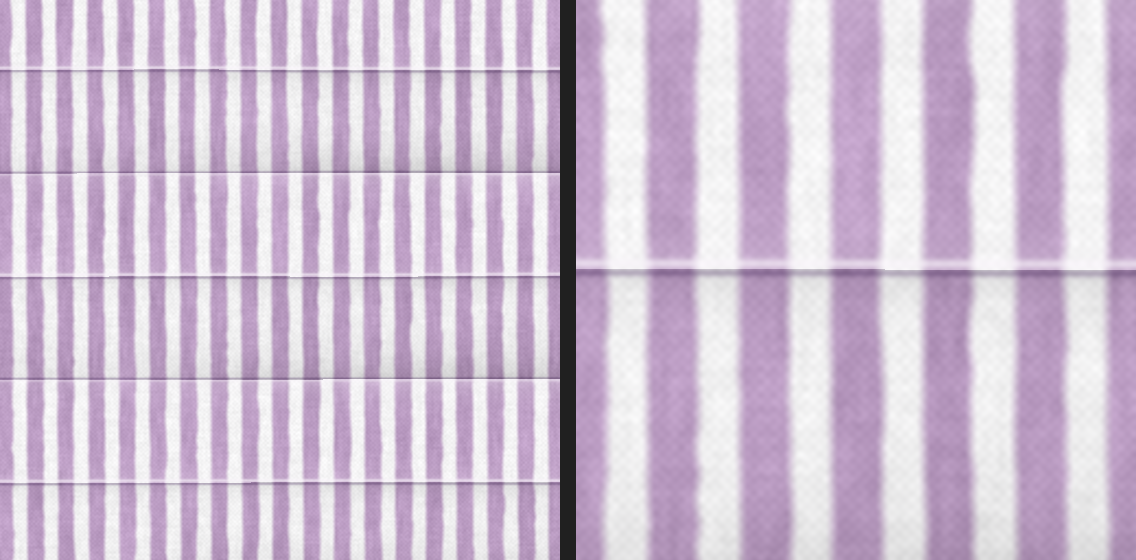
Left, the full canvas; right, a detail of the centre.
Write a WebGL 1 fragment shader that draws this pattern.

```glsl
precision highp float;

// Pleated cloth printed with hand-edged lilac stripes on white.
// Stripes are rounded cells with noisy edges; horizontal folds alternate
// between shaded and lit panes, over a fine woven grain.

uniform vec2 u_resolution;

float hash(vec2 p) {
    vec3 q = fract(vec3(p.xyx) * 0.1031);
    q += dot(q, q.yzx + 33.33);
    return fract((q.x + q.y) * q.z);
}

float noise(vec2 p) {
    vec2 i = floor(p), f = fract(p);
    f = f * f * (3.0 - 2.0 * f);
    return mix(mix(hash(i), hash(i + vec2(1.0, 0.0)), f.x),
               mix(hash(i + vec2(0.0, 1.0)), hash(i + 1.0), f.x), f.y);
}

// Soft line of the given half width, centred on zero
float line(float d, float width) {
    return exp(-d * d / (width * width));
}

// Ink coverage of the vertical stripes, with a ragged outline on each side
float stripes(vec2 uv) {
    float s = uv.x * 18.26 - 1.10 - 0.07 * (1.0 - uv.y);
    float id = floor(s + 0.5);
    float offset = s - id;
    float side = step(0.0, offset);
    float edge = id * 2.0 + side + 50.0;
    // Right-hand outlines are rougher than left-hand ones
    float wobble = mix(0.025, 0.055, side) * (noise(vec2(edge * 7.0, uv.y * 20.0)) - 0.5)
                 + mix(0.020, 0.045, side) * (noise(vec2(edge * 13.0, uv.y * 65.0)) - 0.5);
    float soft = 18.26 * max(0.0046, 0.8 / u_resolution.x);
    return 1.0 - smoothstep(-soft, soft, abs(offset) - 0.267 - wobble);
}

// Thread relief: crossed slubs and a small dotted weave
float weave(vec2 uv) {
    float slubs = noise(uv * vec2(45.0, 220.0)) + noise(uv * vec2(220.0, 45.0) + 31.0) - 1.0;
    vec2 thread = sin(uv * 6.2832 * 128.0);
    float grain = noise(uv * 230.0 + 9.0) - 0.5;
    return 0.026 * slubs + 0.012 * thread.x * thread.y + 0.030 * grain;
}

// Light and shadow of the folds
vec3 pleats(vec3 cloth, vec2 uv) {
    float f = (1.0 - uv.y) * 5.428 - 0.678;
    float fold = floor(f + 0.5);
    f += 0.010 * (noise(vec2(uv.x * 3.0, fold * 7.0 + 20.0)) - 0.5);
    float below = fract(f) / 5.428;
    float above = (1.0 - fract(f)) / 5.428;
    float lit = mod(floor(f), 2.0);
    float right = smoothstep(0.1, 0.8, uv.x);

    // Shaded pane: dim at both ends, with a dark crease along each fold
    float shade = 1.0 - mix(0.07, 0.11, right) * exp(-below / 0.020)
                - mix(0.06, 0.15, right) * exp(-above / 0.045);
    float crease = line(below - 0.0022, 0.0026) + line(above - 0.0018, 0.0022);
    vec3 dark = cloth * shade * (1.0 - 0.21 * min(crease, 1.0) * vec3(0.95, 1.15, 0.80));

    // Lit pane: glow under the upper fold, bright rim on the lower one
    float glow = mix(0.14, 0.32, right) * exp(-below / 0.022)
               + 0.16 * exp(-above / 0.020);
    float rim = 0.50 * line(above - 0.0035, 0.0030) + 0.25 * line(below - 0.002, 0.0026);
    vec3 bright = mix(cloth, vec3(0.98, 0.96, 0.985), min(glow + rim, 0.85));

    return mix(dark, bright, lit);
}

void main() {
    vec2 uv = gl_FragCoord.xy / u_resolution;

    // Print the ink, slightly mottled and deeper along vertical threads
    vec3 ink = vec3(0.735, 0.613, 0.766);
    ink += 0.050 * (noise(uv * vec2(130.0, 28.0)) - 0.5);
    ink += 0.050 * (noise(uv * vec2(14.0, 9.0) + 5.0) - 0.5);
    vec3 cloth = mix(vec3(0.956, 0.955, 0.957), ink, stripes(uv));

    cloth += weave(uv);
    gl_FragColor = vec4(clamp(pleats(cloth, uv), 0.0, 1.0), 1.0);
}
```
